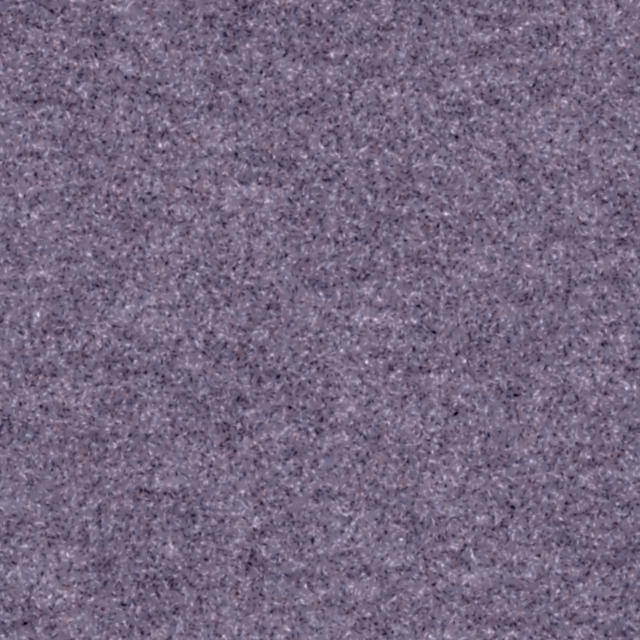
This texture is drawn by a WebGL 2 fragment shader. Its source:

```glsl
#version 300 es
precision highp float;

uniform vec2 u_resolution;
out vec4 fragColor;

const float TAU = 6.2831853;

const vec3 BASE_COLOUR = vec3(0.460, 0.410, 0.507);
const vec3 TINT_AXIS = vec3(0.7, -0.1, -0.6);

// Cells across the canvas
const float COARSE_FIBRES = 108.0;
const float FINE_FIBRES = 150.0;
const vec2 STREAK_CELLS = vec2(15.0, 44.0);
const float PATCH_CELLS = 9.0;
const float TINT_CELLS = 60.0;
const float KNIT_ROWS = 30.0;

// Brightness contribution of each part
const float COARSE_GAIN = 0.185;
const float FINE_GAIN = 0.175;
const float STREAK_GAIN = 0.065;
const float PATCH_GAIN = 0.035;
const float TINT_GAIN = 0.03;
const float ROW_GAIN = 0.010;

// Gaussian sharpness along and across a tuft
const vec2 TUFT_FALLOFF = vec2(4.3, 12.5);

vec4 hash4(vec2 cell) {
    vec4 h = fract(cell.xyxy * vec4(0.1031, 0.1030, 0.0973, 0.1099));
    h += dot(h, h.wzxy + 33.33);
    return fract((h.xxyz + h.yzzw) * h.zywx);
}

// Cellular noise: one soft, randomly turned light or dark tuft per cell
float tufts(vec2 p) {
    vec2 cell = floor(p);
    float sum = 0.0;
    for (int j = -1; j <= 1; j++) {
        for (int i = -1; i <= 1; i++) {
            vec2 id = cell + vec2(i, j);
            vec4 rnd = hash4(id);
            vec2 offset = p - id - rnd.xy;
            float angle = rnd.z * TAU;
            float c = cos(angle), s = sin(angle);
            vec2 turned = mat2(c, -s, s, c) * offset;
            sum += (rnd.w * 2.0 - 1.0) * exp(-dot(turned * turned, TUFT_FALLOFF));
        }
    }
    return sum;
}

// Faint wavering horizontal rows
float knitRows(vec2 uv) {
    float wobble = 0.7 * sin(uv.x * 9.0 + uv.y * 5.0) + 0.4 * sin(uv.x * 31.0 - uv.y * 17.0);
    float strength = 0.65 + 0.35 * sin(uv.x * 7.0 - uv.y * 11.0 + 1.0);
    return strength * sin(uv.y * KNIT_ROWS * TAU + wobble);
}

void main() {
    vec2 uv = gl_FragCoord.xy / u_resolution.y;

    // Fibre grain
    float shade = COARSE_GAIN * tufts(uv * COARSE_FIBRES + 17.0);
    shade += FINE_GAIN * tufts(uv * FINE_FIBRES + 231.0);

    // Rows and broad unevenness
    shade += STREAK_GAIN * tufts(uv * STREAK_CELLS + 57.0);
    shade += PATCH_GAIN * tufts(uv * PATCH_CELLS + 91.0);
    shade += ROW_GAIN * knitRows(uv);

    // Slight drift between warm and cool threads
    float tint = TINT_GAIN * tufts(uv * TINT_CELLS + 403.0);

    fragColor = vec4(clamp(BASE_COLOUR + shade + TINT_AXIS * tint, 0.0, 1.0), 1.0);
}
```
